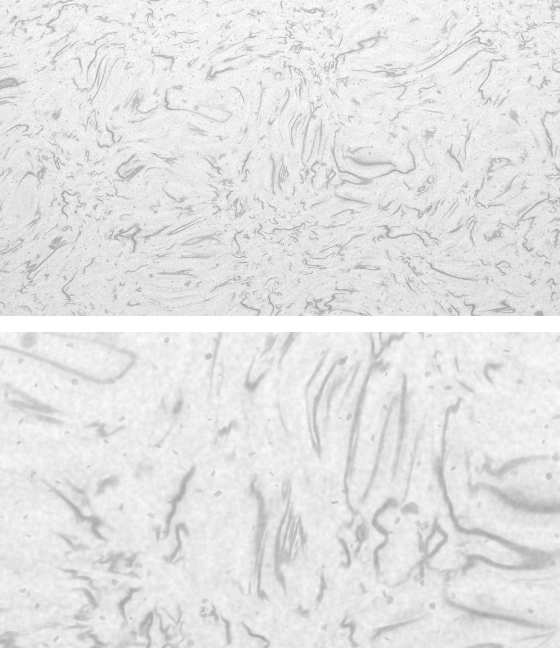
Top, the full canvas; bottom, a detail of the centre.
This texture is drawn by a Shadertoy shader. Its source:

```glsl
#define STONE_TOP vec3(0.950)
#define STONE_BOTTOM vec3(0.893)
#define VEIN_DEPTH 0.23
#define SPECK_DEPTH 0.18
#define SMUDGE_DEPTH 0.075
#define MOTTLE 0.06
#define GRAIN 0.045
#define WARP 0.9
#define VEIN_WIDTH 0.0042
#define FLOW_ANGLE 0.42

float hash(vec2 p) {
    vec3 q = fract(p.xyx * vec3(0.1031, 0.1030, 0.0973));
    q += dot(q, q.yzx + 33.33);
    return fract((q.x + q.y) * q.z);
}

mat2 rotation(float angle) {
    float c = cos(angle), s = sin(angle);
    return mat2(c, -s, s, c);
}

float cornerSlope(vec2 cell, vec2 offset) {
    float angle = 6.2832 * hash(cell);
    return dot(vec2(cos(angle), sin(angle)), offset);
}

// Gradient noise centred on zero
float noise(vec2 p) {
    vec2 i = floor(p), f = fract(p);
    vec2 u = f * f * f * (f * (f * 6.0 - 15.0) + 10.0);
    vec2 e = vec2(1.0, 0.0);
    float low = mix(cornerSlope(i, f), cornerSlope(i + e, f - e), u.x);
    float high = mix(cornerSlope(i + e.yx, f - e.yx), cornerSlope(i + 1.0, f - 1.0), u.x);
    return mix(low, high, u.y);
}

float fbm(vec2 p) {
    float sum = 0.0, amplitude = 0.6;
    for (int i = 0; i < 3; i++) {
        sum += amplitude * noise(p);
        p = rotation(0.6) * p * 2.07 + 11.3;
        amplitude *= 0.5;
    }
    return sum;
}

float crackField(vec2 q, float seed) {
    return noise(q + WARP * vec2(fbm(q * 1.4 + seed), fbm(q * 1.4 - seed)));
}

// Broken hairlines of even width with a faint halo, along a zero contour
float veins(vec2 p, float scale, float seed) {
    vec2 q = p * scale + seed;
    vec2 e = vec2(0.02, 0.0);
    float field = crackField(q, seed);
    vec2 slope = vec2(crackField(q + e, seed), crackField(q + e.yx, seed)) - field;
    float distance = abs(field) / (scale * max(length(slope) / e.x, 0.55));
    float cluster = 0.3 * noise(p * 3.1 + seed * 2.0);
    float presence = smoothstep(0.0, 0.36, noise(p * scale * 1.3 - seed) + cluster);
    float width = VEIN_WIDTH * (0.6 + 0.7 * presence);
    float core = 1.0 - smoothstep(0.1 * width, width, distance);
    float halo = 1.0 - smoothstep(0.0, 3.0 * width, distance);
    return presence * (0.75 * core + 0.25 * halo);
}

// Scattered rounded specks, one candidate per cell
float specks(vec2 p, float scale, float share, float radius, float seed) {
    vec2 q = p * scale + seed;
    float soft = scale / iResolution.y, cover = 0.0;
    q += 0.4 * radius * scale * vec2(noise(q / (radius * scale)), noise(q / (radius * scale) + 40.0));
    vec2 home = floor(q);
    for (int y = -1; y <= 1; y++)
    for (int x = -1; x <= 1; x++) {
        vec2 cell = home + vec2(x, y);
        float chance = hash(cell + 3.7);
        vec2 centre = cell + vec2(hash(cell + 19.1), hash(cell + 47.3));
        vec2 d = rotation(FLOW_ANGLE + 2.4 * (hash(cell + 71.9) - 0.5)) * (q - centre);
        d.y *= 1.0 + 1.2 * hash(cell + 83.2);
        float size = radius * scale * mix(0.4, 1.0, hash(cell + 97.6));
        float spot = 1.0 - smoothstep(size * 0.5 - soft * 0.3, size + soft * 0.5, length(d));
        cover = max(cover, spot * step(chance, share) * mix(0.4, 1.0, chance / share));
    }
    return cover;
}

void mainImage(out vec4 fragColor, in vec2 fragCoord) {
    vec2 uv = fragCoord / iResolution.xy;
    vec2 p = fragCoord / iResolution.y + 5.0;

    // Swirl the upward drift of the stone from place to place
    vec2 flow = rotation(FLOW_ANGLE) * p * vec2(0.85, 1.12);
    flow += 0.17 * vec2(noise(p * 2.7), noise(p * 2.7 + 31.0));
    flow += 0.05 * vec2(noise(p * 7.0 + 12.0), noise(p * 7.0 + 53.0));

    // Lit slab with fine wispy mottling and grain
    vec3 color = mix(STONE_BOTTOM, STONE_TOP, smoothstep(0.0, 1.0, uv.y));
    color -= 0.02 * pow(abs(uv.x * 2.0 - 1.0), 3.0);
    color += MOTTLE * fbm(flow * vec2(28.0, 44.0));
    color += GRAIN * (noise(p * 130.0) + 0.8 * noise(p * 230.0 + 9.0));

    // Veins at three sizes
    float vein = veins(flow, 6.5, 3.0);
    vein = max(vein, 0.9 * veins(flow, 11.0, 21.0));
    vein = max(vein, 0.75 * veins(flow, 19.0, 57.0));

    // Small smoky streaks, many tiny specks and a few larger chips
    float smudge = smoothstep(0.18, 0.48, fbm(flow * vec2(21.0, 33.0) + 70.0));
    float speck = 0.8 * specks(p, 42.0, 0.42, 0.0055, 13.0);
    speck = max(speck, specks(p, 18.0, 0.14, 0.010, 29.0));
    speck = max(speck, 1.1 * specks(p, 7.0, 0.12, 0.018, 5.0));

    float stain = max(VEIN_DEPTH * vein, SPECK_DEPTH * speck);
    color -= stain + SMUDGE_DEPTH * smudge * (1.0 - 2.0 * stain);
    fragColor = vec4(clamp(color, 0.0, 1.0), 1.0);
}
```
